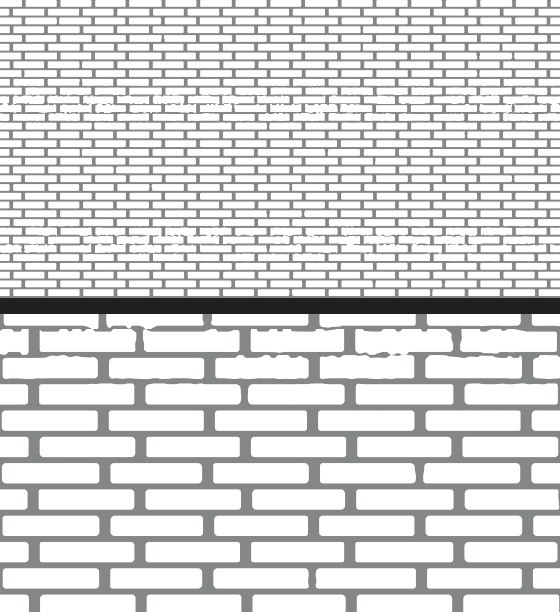
Top: the whole. Bottom: its middle third, enlarged.
Write a WebGL 2 fragment shader that draws this pattern.

```glsl
#version 300 es
precision highp float;
// White running-bond brick wall with grey mortar, 16 bricks by 34 courses.
// Each pixel measures its nearest bed line and nearest upright joint; a rounded
// union of both is the mortar, and wrapped noise chips its edges in two bands.

#define BRICKS 16.0
#define COURSES 34.0
#define BRICK_LENGTH 4.0       // in course heights
#define HALF_BED 0.113         // half width of the horizontal mortar
#define HALF_JOINT 0.21        // half width of the upright mortar
#define CORNER 0.13            // brick corner radius
#define BED_SHIFT 0.11         // height of the lowest bed line
#define JOINT_SHIFTS vec2(1.30, 2.70) // joint offset on even and odd courses
#define WORN_BEDS vec2(6.3, 22.0)     // bed lines at the middle of the wear
#define CHIP_DEPTH 0.17
#define MORTAR_COLOUR vec3(0.52, 0.53, 0.53)
#define BRICK_COLOUR vec3(1.0)

uniform vec2 u_resolution;
out vec4 outColour;

float hash(vec2 p) {
    return fract(sin(dot(p, vec2(127.1, 311.7))) * 43758.5453);
}

// One-dimensional value noise that wraps after `period` cells.
float wrappedNoise(float x, float period, float seed) {
    float cell = floor(x);
    float f = fract(x);
    float a = hash(vec2(mod(cell, period), seed));
    float b = hash(vec2(mod(cell + 1.0, period), seed));
    return mix(a, b, f * f * (3.0 - 2.0 * f));
}

// Strength of the wear on a bed line, falling off around the two worn bands.
float wearOfBed(float bed) {
    vec2 away = abs(bed - WORN_BEDS);
    away = min(away, COURSES - away) / 1.5;
    return dot(exp(-away * away), vec2(1.0));
}

// Signed distance to the brick edge: negative in brick, positive in mortar.
float mortarDistance(vec2 uv) {
    vec2 p = uv * vec2(BRICKS * BRICK_LENGTH, COURSES);
    float y = p.y - BED_SHIFT;
    float course = mod(floor(y), COURSES);
    float bed = floor(y + 0.5);
    float bedOffset = y - bed;
    bed = mod(bed, COURSES);

    // Nearest upright joint, slightly out of true by column and by course.
    float shift = mod(course, 2.0) < 0.5 ? JOINT_SHIFTS.x : JOINT_SHIFTS.y;
    float x = p.x - shift + 0.1 * sin(6.2831853 * uv.x);
    float joint = floor(x / BRICK_LENGTH + 0.5);
    float jointOffset = x - joint * BRICK_LENGTH;
    joint = mod(joint, BRICKS);
    float jointSeed = hash(vec2(joint, course + 7.0));
    jointOffset += 0.16 * (hash(vec2(joint, 91.0)) - 0.5) + 0.1 * (jointSeed - 0.5);

    // Ragged chips along worn bed lines, different above and below each line.
    float seed = bed + COURSES * step(0.0, bedOffset);
    float clump = smoothstep(0.38, 0.62, wrappedNoise(uv.x * 32.0, 32.0, seed));
    float teeth = smoothstep(0.25, 0.8, wrappedNoise(uv.x * 256.0, 256.0, seed + 80.0));
    float chip = CHIP_DEPTH * wearOfBed(bed) * clump * teeth;

    // A few upright joints have nicked sides.
    float nick = 0.1 * step(0.92, jointSeed)
               * wrappedNoise(uv.y * COURSES * 4.0, COURSES * 4.0, joint + 200.0);

    // Rounded corners where the joint meets the bed.
    float radius = CORNER * mix(0.6, 1.3, hash(vec2(joint + step(0.0, jointOffset) * 20.0, course)));
    vec2 inside = vec2(HALF_JOINT - nick, HALF_BED - chip)
                - abs(vec2(jointOffset, bedOffset)) + radius;
    return length(max(inside, 0.0)) + min(max(inside.x, inside.y), 0.0) - radius;
}

void main() {
    vec2 uv = gl_FragCoord.xy / u_resolution;
    float pixel = COURSES / u_resolution.y;
    float mortar = clamp(0.5 + mortarDistance(uv) / pixel, 0.0, 1.0);
    outColour = vec4(mix(BRICK_COLOUR, MORTAR_COLOUR, mortar), 1.0);
}
```
